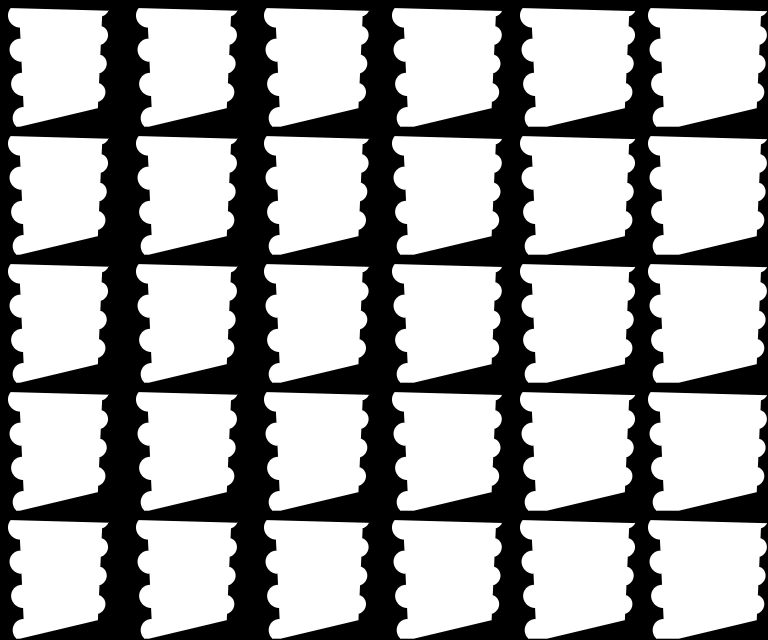
Give the GLSL for this pattern, as a WebGL 1 fragment shader.

```glsl
precision mediump float;
// White scalloped panels on black, six across and five down.
// Each panel intersects two rows of round teeth with straight edges;
// its right side and slanted base slide outward from column to column.

uniform vec2 u_resolution;

#define GRID vec2(6.0, 5.0)
#define CELL 128.0          // units along one cell side
#define WIDEN 20.0          // growth from first to last column
#define LEAN 0.046          // inward drift of both sides per unit down
#define LEFT_X 19.4         // notch line of the left side
#define LEFT_PITCH 34.2
#define LEFT_RADIUS 11.6
#define RIGHT_X 101.2       // notch line of the right side
#define RIGHT_PITCH 28.5
#define RIGHT_RADIUS 9.8
#define BASE_Y 126.7
#define BASE_SLOPE 0.238

// Half plane x > 0 joined with a column of circles centred at x = inset.
float scallopedSide(float x, float y, float inset, float pitch, float radius) {
  float toothY = mod(y + 0.5 * pitch, pitch) - 0.5 * pitch;
  return min(-x, length(vec2(x - inset, toothY)) - radius);
}

// Signed distance to a panel; p runs right and down from the cell corner.
float panel(vec2 p, float slide) {
  float left = scallopedSide(p.x - LEFT_X - LEAN * (p.y - 16.0),
                             p.y - 16.0, 0.2, LEFT_PITCH, LEFT_RADIUS);
  float right = scallopedSide(RIGHT_X + slide - LEAN * (p.y - 36.0) - p.x,
                              p.y - 35.5, 3.0, RIGHT_PITCH, RIGHT_RADIUS);
  float top = 8.0 + 0.027 * (p.x - 8.0) - p.y;
  float base = p.y - BASE_Y;
  float slant = (base + BASE_SLOPE * (p.x - 20.0 - slide))
              / length(vec2(1.0, BASE_SLOPE));
  return max(max(left, right), max(top, max(base, slant)));
}

void main() {
  // Cells counted from the top left
  vec2 uv = gl_FragCoord.xy / u_resolution;
  vec2 grid = vec2(uv.x, 1.0 - uv.y) * GRID;
  float column = floor(grid.x);
  vec2 p = fract(grid) * CELL;

  float slide = WIDEN * smoothstep(0.3, 5.8, column);
  float pixel = CELL * GRID.x / u_resolution.x;
  float ink = clamp(0.5 - panel(p, slide) / pixel, 0.0, 1.0);
  gl_FragColor = vec4(vec3(ink), 1.0);
}
```
